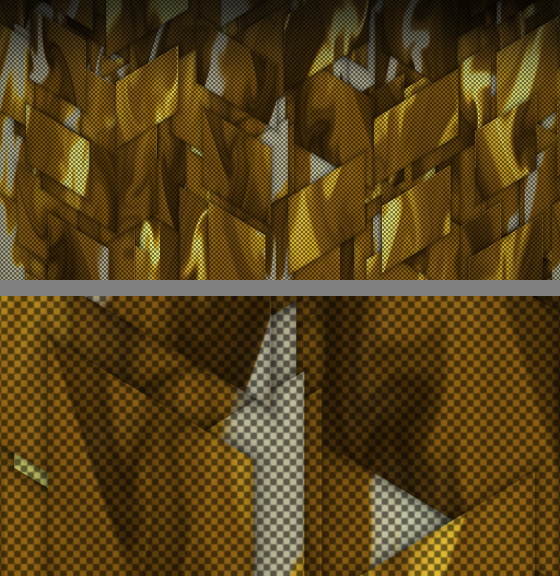
Top: the whole. Bottom: its middle third, enlarged.
This background is drawn by a Shadertoy shader. Its source:

```glsl
// Overlapping slanted gold panels with warped metallic reflections,
// stacked back to front from jittered sheared grids, then darkened
// towards the top and covered by a fine staggered dot screen.

#define LAYERS 7
#define SLOPE 0.60
#define COVERAGE 0.46
#define DOTS_PER_HEIGHT 64.0
#define DOT_SHADE 0.53
#define EDGE_WIDTH 0.003
#define SHADOW_REACH 0.008
#define GLINT_GAIN 0.95
#define BRIGHTNESS 1.22

const float TAU = 6.28319;

float hash(vec3 cell) {
    return fract(sin(dot(cell, vec3(127.1, 311.7, 74.7))) * 43758.5);
}

// Metallic colour ramp from deep brown through amber to pale yellow.
vec3 goldRamp(float tone) {
    vec3 col = mix(vec3(0.14, 0.09, 0.015), vec3(0.44, 0.30, 0.06), smoothstep(0.0, 0.52, tone));
    col = mix(col, vec3(0.68, 0.55, 0.13), smoothstep(0.48, 0.85, tone));
    return mix(col, vec3(0.72, 0.72, 0.38), smoothstep(0.80, 1.1, tone));
}

// Warped sines, stretched upright: sheen, narrow glint and fine streaks.
vec3 reflection(vec2 p, float seed) {
    vec2 q = p * vec2(20.0, 6.5) + seed * 40.0;
    for (int i = 1; i <= 4; i++) {
        float f = float(i);
        q += 0.85 / f * sin(q.yx * f * 1.15 + seed * 9.0 + f);
    }
    float sheen = 0.5 + 0.5 * sin(q.x * 1.1 + q.y * 0.6);
    float glint = pow(0.5 + 0.5 * sin(q.x * 1.2 - q.y * 0.8 + 2.0), 7.0);
    float streak = sin(q.x * 4.3 + q.y) * sin(q.x * 2.7 - q.y * 1.6);
    return vec3(sheen, glint, streak);
}

// Surface of one panel; some glints are silver rather than yellow.
vec3 panelColor(vec2 p, vec2 local, float seed) {
    vec3 shine = reflection(p, seed);
    float strength = fract(seed * 17.3);
    float gloss = mix(0.45, 1.0, fract(seed * 3.9));
    float tone = 0.06 + 0.36 * mix(0.5, shine.x, gloss) + 0.30 * fract(seed * 7.7);
    tone += 0.16 * local.y + 0.12 * local.x * sin(seed * 30.0);
    tone += GLINT_GAIN * strength * shine.y + 0.09 * gloss * shine.z;
    tone += 0.08 * sin(p.x * 5.4 + 1.2) * sin(p.y * 5.0 + p.x);
    float silver = step(0.55, fract(seed * 29.1)) * smoothstep(0.25, 0.8, shine.y);
    return mix(goldRamp(tone), vec3(0.57, 0.57, 0.51), 0.9 * silver);
}

// Adds one layer of parallelograms with shadows and lit rims.
vec3 addPanels(vec3 base, vec2 p, float layer, float pixel) {
    float depth = layer / float(LAYERS - 1);
    vec2 size = mix(vec2(0.15, 0.95), vec2(0.32, 0.33), sqrt(depth));
    float x = p.x / size.x + hash(vec3(layer, 3.0, 8.0)) * 5.0;
    float column = floor(x);
    float localX = fract(x) - 0.5;

    // Falling edges prevail on the left, rising ones on the right.
    float centerX = p.x - localX * size.x;
    float falling = step(hash(vec3(column, layer, 1.0)), mix(0.95, 0.25, centerX * 0.5));
    float slope = mix(SLOPE, -SLOPE, falling);
    float y = (p.y - slope * localX * size.x) / size.y + hash(vec3(column, layer, 2.0));
    vec2 local = vec2(localX, fract(y) - 0.5);
    vec3 cell = vec3(column, floor(y), layer);

    float seed = hash(cell + 5.0);
    float present = step(hash(cell + 11.0), COVERAGE);
    vec2 extent = 0.5 * vec2(mix(0.62, 0.97, hash(cell + 17.0)), mix(0.62, 0.96, hash(cell + 23.0)));
    vec2 inset = (extent - abs(local)) * size;
    inset.y *= inversesqrt(1.0 + slope * slope);
    float dist = min(inset.x, inset.y);

    float inside = smoothstep(-pixel, pixel, dist) * present;
    float shadow = exp(min(dist, 0.0) / SHADOW_REACH) * present;
    float rim = (1.0 - smoothstep(0.0, EDGE_WIDTH + pixel, dist)) * step(0.0, local.y);
    vec3 face = panelColor(p, local, seed);
    face *= mix(0.86, 1.0, smoothstep(0.0, 0.012, dist));
    face += rim * vec3(0.26, 0.20, 0.07) * fract(seed * 13.0);
    return mix(base * (1.0 - 0.42 * shadow), face, inside * 0.94);
}

void mainImage(out vec4 fragColor, in vec2 fragCoord) {
    vec2 p = fragCoord / iResolution.y;
    float pixel = 0.7 / iResolution.y;

    // Upright strips of foil behind the panels.
    float strip = floor(p.x * 9.0 + 0.25 * sin(p.x * 21.0));
    vec3 col = panelColor(p, vec2(0.0), hash(vec3(strip, 4.0, 9.0)));
    for (int i = 0; i < LAYERS; i++) {
        col = addPanels(col, p, float(i), pixel);
    }

    // Dark, slightly grey top and soft falloff at the sides.
    float top = smoothstep(0.66, 1.04, p.y);
    float aspect = iResolution.x / iResolution.y;
    float side = abs(p.x / aspect - 0.5) * 2.0;
    col = mix(col, vec3(dot(col, vec3(0.4, 0.5, 0.1))), 0.25 * top);
    col *= BRIGHTNESS * (1.0 - 0.72 * top) * (1.0 - 0.12 * side * side);

    // Staggered screen of dark dots.
    vec2 wave = cos(p * DOTS_PER_HEIGHT * TAU);
    float dotMask = smoothstep(-0.5, 0.5, wave.x * wave.y);
    col *= mix(1.08, DOT_SHADE, dotMask);
    fragColor = vec4(clamp(col, 0.0, 1.0), 1.0);
}
```
